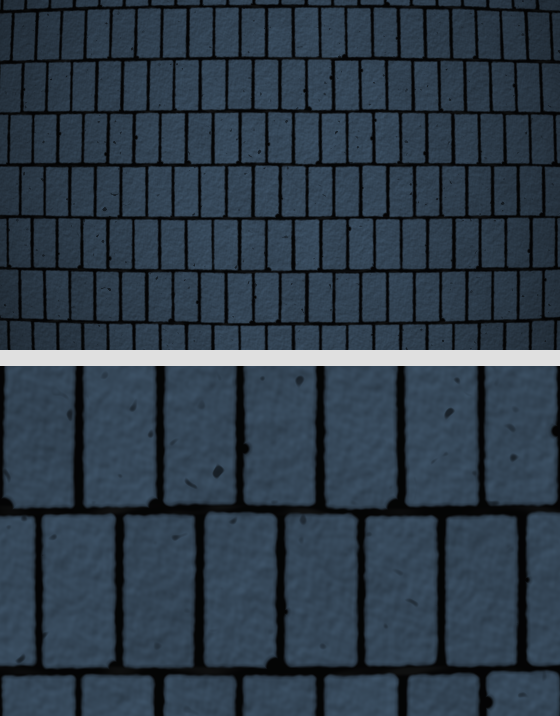
Top: the whole. Bottom: its middle third, enlarged.
A Shadertoy shader for this texture:

```glsl
// Painted slate-blue upright blocks in half-bond courses with black joints.
// A slightly bulged grid gives each block a rounded box distance; gradient
// noise roughens its outline and drives the embossed, pitted surface.

#define ROW_HEIGHT 0.1531
#define BLOCK_WIDTH 0.0770
#define JOINT 0.0074
#define CORNER 0.0055
#define BULGE 0.055
#define RELIEF 0.17
#define PITTING 0.55
#define VIGNETTE 0.50
#define PAINT vec3(0.212, 0.283, 0.352)
#define GAP vec3(0.017, 0.018, 0.020)
#define MORTAR vec3(0.095, 0.100, 0.100)

vec2 hash2(vec2 p) {
    vec3 q = fract(p.xyx * vec3(0.1031, 0.1030, 0.0973));
    q += dot(q, q.yzx + 33.33);
    return fract((q.xx + q.yz) * q.zy);
}

// Gradient noise, roughly -0.7 to 0.7
float noise(vec2 p) {
    vec2 i = floor(p), f = fract(p);
    vec2 w = f * f * f * (f * (f * 6.0 - 15.0) + 10.0);
    vec2 o = vec2(0.0, 1.0);
    float a = dot(hash2(i) * 2.0 - 1.0, f);
    float b = dot(hash2(i + o.yx) * 2.0 - 1.0, f - o.yx);
    float c = dot(hash2(i + o.xy) * 2.0 - 1.0, f - o.xy);
    float d = dot(hash2(i + o.yy) * 2.0 - 1.0, f - o.yy);
    return mix(mix(a, b, w.x), mix(c, d, w.x), w.y);
}

float roundedBox(vec2 p, vec2 halfSize, float r) {
    vec2 q = abs(p) - halfSize + r;
    return length(max(q, 0.0)) + min(max(q.x, q.y), 0.0) - r;
}

// Grainy height of the painted face
float grain(vec2 p) {
    return noise(p * 48.0) + 0.8 * noise(p * 95.0 + 7.0) + 0.45 * noise(p * 170.0 + 19.0);
}

// Lens bulge with a slight keystone and sideways lean
vec2 warp(vec2 p) {
    vec2 q = p * (1.0 + BULGE * dot(p, p));
    q.x = q.x * (1.0 + 0.02 * p.y) - 0.01 * p.x * p.x;
    return q;
}

void mainImage(out vec4 fragColor, in vec2 fragCoord) {
    vec2 screen = (fragCoord - 0.5 * iResolution.xy) / iResolution.y;
    float soft = max(1.0 / iResolution.y, 0.0016);
    vec2 p = warp(screen);
    p.y += 0.003 * noise(p * vec2(5.0, 3.0) + 40.0);

    // Courses, every other one shifted by half a block
    vec2 size = vec2(BLOCK_WIDTH, ROW_HEIGHT);
    vec2 grid = vec2(p.x, p.y - 0.0292) / size;
    float row = floor(grid.y);
    grid.x -= 0.5 * mod(row + 1.0, 2.0);
    vec2 cell = floor(grid);
    vec2 local = (fract(grid) - 0.5) * size;
    vec2 rnd = hash2(cell + 71.0);
    vec2 rnd2 = hash2(cell + 133.0);

    // Block outline: small shift, tilt and size changes, ragged edge
    vec2 halfSize = 0.5 * (size - JOINT) + (rnd2 - 0.5) * vec2(0.0010, 0.0018);
    vec2 q = local - (rnd - 0.5) * vec2(0.0018, 0.0024);
    q.x += (rnd2.x - 0.5) * 0.018 * q.y;
    float d = roundedBox(q, halfSize, CORNER * (0.7 + 0.6 * rnd.y));
    d += 0.0016 * noise(p * 42.0 + 5.0) + 0.0016 * noise(p * 120.0);

    // Some blocks have lost a lower corner or a bit of one side
    float side = rnd.x < 0.5 ? -1.0 : 1.0;
    float bite = 0.011 * smoothstep(0.55, 1.0, rnd2.y);
    d = max(d, bite - length(q - halfSize * vec2(side, -1.0)));
    float nick = 0.006 * smoothstep(0.75, 1.0, rnd.y);
    d = max(d, nick - length(q - halfSize * vec2(-side, rnd2.x * 1.6 - 0.8)));

    // Face: tone, relief lit from the upper left, and pits
    float tone = 1.0 + 0.07 * (rnd2.x - 0.5) + 0.07 * noise(p * 14.0);
    vec2 toLight = vec2(-0.0012, 0.0024);
    float slope = grain(p - toLight) - grain(p + toLight);
    tone += RELIEF * clamp(slope, -1.0, 0.8);
    float pits = smoothstep(0.34, 0.52, noise(p * 68.0 + cell * 3.7));
    pits *= smoothstep(-0.25, 0.25, noise(p * 9.0 + 60.0));
    tone *= 1.0 - PITTING * pits;
    tone *= mix(0.72, 1.0, smoothstep(0.0, 0.0045, -d));
    vec3 face = PAINT * tone;

    // Joints: near black, with patchy mortar along the bed joints
    float bed = smoothstep(0.46, 0.49, abs(local.y) / ROW_HEIGHT);
    float patches = smoothstep(-0.1, 0.4, noise(p * vec2(22.0, 70.0) + 90.0));
    vec3 joint = mix(GAP, MORTAR, 0.55 * bed * patches);

    vec3 color = mix(face, joint, smoothstep(-soft, soft, d));
    vec2 v = screen * vec2(1.0, 0.8);
    color *= 1.0 - VIGNETTE * dot(v, v);
    fragColor = vec4(clamp(color, 0.0, 1.0), 1.0);
}
```
